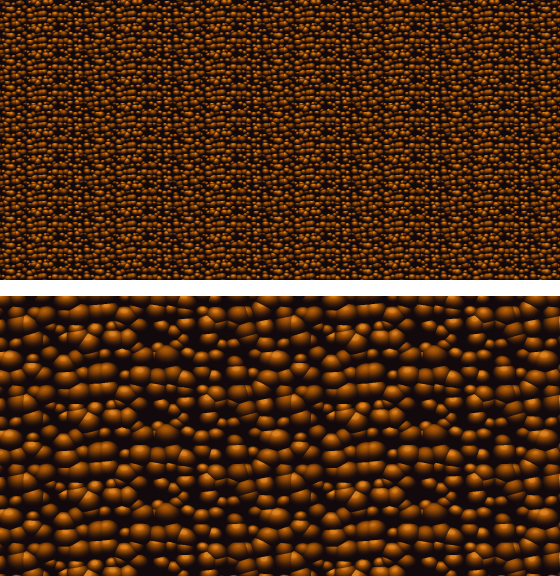
Top: the whole. Bottom: its middle third, enlarged.
Write a Shadertoy shader that draws this texture.

```glsl
// Small glossy amber pebbles packed over dark ground, lit from above.

const float ROWS = 53.333;                 // pebble cells per canvas height
const vec2 REPEAT = vec2(17.0, 5.0);       // cells before the packing repeats
const int SAMPLES = 3;                     // smoothing samples per axis

const vec3 SHADOW = vec3(0.070, 0.035, 0.050);
const vec3 AMBER = vec3(0.620, 0.310, 0.015);
const vec3 GLOW = vec3(0.860, 0.510, 0.130);
const vec3 LIGHT = vec3(-0.08, 0.597, 0.798);

vec3 hash3(vec2 cell) {
    vec3 p = fract(cell.xyx * vec3(0.1031, 0.1030, 0.0973));
    p += dot(p, p.yxz + 33.33);
    return fract((p.xxy + p.yzz) * p.zyx);
}

mat2 rotation(float angle) {
    float c = cos(angle), s = sin(angle);
    return mat2(c, s, -s, c);
}

// Dome of one pebble: normal in xyz, height in w (negative outside).
vec4 pebble(vec2 offset, float radius, float stretch, float angle) {
    mat2 turn = rotation(angle);
    vec2 q = (turn * offset) / (radius * vec2(stretch, 1.0 / stretch));
    float rise = 1.0 - dot(q, q);
    if (rise <= 0.0) return vec4(0.0, 0.0, 1.0, -1.0);
    float z = sqrt(rise);
    return vec4(q * turn, z, radius * z);
}

// Brightness of the topmost pebble at p; zero in the gaps.
float pebbleLight(vec2 p, vec2 period) {
    vec2 home = floor(p);
    float top = 0.0;
    float light = 0.0;
    for (int y = -1; y <= 1; y++) {
        for (int x = -1; x <= 1; x++) {
            vec2 cell = home + vec2(x, y);
            vec2 id = mod(cell, period);
            vec3 place = hash3(id + 7.0);
            vec3 shape = hash3(id + 61.0);
            vec2 center = cell + 0.5 + 0.7 * (place.xy - 0.5);
            float radius = mix(0.42, 0.84, shape.x);
            float stretch = mix(0.95, 1.17, shape.y);
            float angle = 0.9 * (shape.z - 0.5);
            vec4 dome = pebble(p - center, radius, stretch, angle);
            if (dome.w > top) {
                top = dome.w;
                float tone = mix(0.78, 1.10, place.z);
                light = tone * pow(max(dot(dome.xyz, LIGHT), 0.0), 3.5);
            }
        }
    }
    return light;
}

vec3 amberRamp(float light) {
    vec3 body = mix(SHADOW, AMBER, min(light / 0.69, 1.0));
    return mix(body, GLOW, smoothstep(0.69, 1.0, light));
}

void mainImage(out vec4 fragColor, in vec2 fragCoord) {
    // Average a small grid of samples to smooth the pebble edges
    vec3 color = vec3(0.0);
    for (int j = 0; j < SAMPLES; j++) {
        for (int i = 0; i < SAMPLES; i++) {
            vec2 shift = (vec2(i, j) + 0.5) / float(SAMPLES) - 0.5;
            vec2 p = (fragCoord + shift) / iResolution.y * ROWS;
            color += amberRamp(pebbleLight(p, REPEAT));
        }
    }
    fragColor = vec4(color / float(SAMPLES * SAMPLES), 1.0);
}
```
